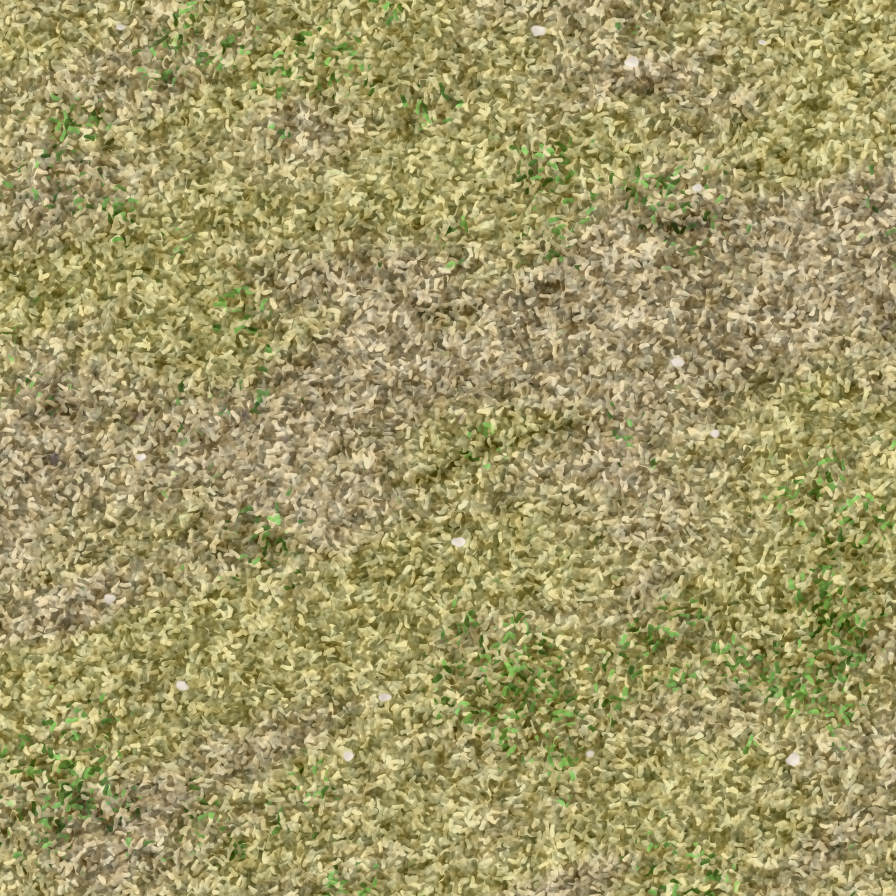
Give the GLSL for this texture, as a WebGL 1 fragment shader.

```glsl
precision highp float;
uniform vec2 u_resolution;

vec3 hash3(vec2 p) {
  vec3 q = fract(vec3(p.xyx) * vec3(0.1031, 0.1030, 0.0973));
  q += dot(q, q.yzx + 33.33);
  return fract((q.xxy + q.yzz) * q.zyx);
}

float corner(vec2 cell, vec2 f, vec2 o) {
  float a = 6.2832 * hash3(cell + o).x;
  return dot(vec2(cos(a), sin(a)), f - o);
}

// Gradient noise, centred on zero
float noise(vec2 p) {
  vec2 c = floor(p), f = fract(p);
  vec2 s = f * f * f * (f * (f * 6.0 - 15.0) + 10.0);
  vec2 e = vec2(1.0, 0.0);
  return mix(mix(corner(c, f, e.yy), corner(c, f, e.xy), s.x),
             mix(corner(c, f, e.yx), corner(c, f, e.xx), s.x), s.y);
}

float fbm(vec2 p) {
  float sum = 0.0, amp = 1.0;
  for (int i = 0; i < 4; i++) {
    sum += amp * noise(p);
    p = mat2(1.6, 1.2, -1.2, 1.6) * p + 17.3;
    amp *= 0.55;
  }
  return sum;
}

// Layers of short tangled blades: x is tone, y is fresh green
vec2 blades(vec2 p, float lush) {
  vec2 turf = vec2(-1.3, 0.0);
  float flow = 0.6 + 1.8 * noise(p * 14.0);
  vec2 bend = 0.25 * vec2(noise(p * 110.0), noise(p * 110.0 + 51.0));
  for (int layer = 0; layer < 5; layer++) {
    float depth = float(layer);
    vec2 q = p * (76.0 + 5.0 * depth) + depth * vec2(37.37, 61.71) + bend;
    for (int k = 0; k < 9; k++) {
      vec2 cell = floor(q) + vec2(mod(float(k), 3.0), floor(float(k) / 3.0)) - 1.0;
      vec3 place = hash3(cell + 11.0 * depth);
      vec3 look = hash3(cell + 11.0 * depth + 211.0);
      float angle = flow + 2.6 * (place.z - 0.5);
      vec2 dir = vec2(cos(angle), sin(angle));
      vec2 d = q - cell - place.xy;
      float along = dot(d, dir);
      float side = dot(d, vec2(-dir.y, dir.x)) + 0.35 * along * along * (look.y - 0.5);
      float reach = 0.25 + 0.25 * look.z;
      float dist = length(vec2(max(abs(along) - reach, 0.0), side));
      float cover = 1.0 - smoothstep(0.13, 0.32, dist);
      float tone = 3.5 * (look.x - 0.5) + 0.2 * (depth - 3.0) + 1.3 * side;
      float fresh = smoothstep(0.0, 0.04, look.y - 0.985 + 0.3 * lush);
      turf = mix(turf, vec2(tone - 0.3 * fresh, fresh), cover);
    }
  }
  return turf;
}

void main() {
  vec2 p = gl_FragCoord.xy / min(u_resolution.x, u_resolution.y);

  // Broad patches: a dry diagonal band, moss and lush spots
  float across = p.y - 0.3 * p.x + 0.06 * noise(p * 5.0);
  float band = exp(-pow((across - 0.42) / 0.11, 2.0));
  float patches = fbm(vec2(across * 7.0, p.x * 3.5) + 4.0);
  float dry = smoothstep(-0.45, 0.55, patches + 0.75 * band - 0.2);
  float lush = smoothstep(0.05, 0.6, fbm(p * 6.0 + 23.0)) * (1.0 - 0.8 * band);

  // Tone from blades, clumps and fine grit
  vec2 turf = blades(p, lush);
  float tone = turf.x + 1.3 * fbm(p * 38.0) + 0.5 * fbm(p * 8.0 + 9.0);
  tone += 1.1 * noise(p * 190.0) - 0.25 * lush;

  // Broken dark ruts along the band
  float rut = exp(-pow((across - 0.31) / 0.009, 2.0)) + exp(-pow((across - 0.50) / 0.011, 2.0));
  tone -= 1.5 * rut * smoothstep(-0.05, 0.35, noise(p * 11.0 + 70.0));
  tone = clamp(tone, -3.0, 2.2);

  vec3 moss = vec3(0.645, 0.615, 0.395);
  vec3 straw = vec3(0.650, 0.595, 0.460);
  vec3 color = mix(moss, straw, dry) + tone * vec3(0.134, 0.130, 0.120);
  color += 0.05 * noise(p * 70.0 + 31.0) * vec3(0.6, -0.2, -1.2);
  color = mix(color, color * vec3(0.62, 0.95, 0.62), 0.85 * turf.y);

  // Dusky soil specks
  float speck = smoothstep(0.42, 0.6, noise(p * 42.0 + 90.0)) * band;
  color = mix(color, vec3(0.33, 0.28, 0.29), 0.6 * speck);

  // Few pale pebbles
  vec2 cell = floor(p * 11.0);
  vec3 h = hash3(cell + 400.0);
  vec2 d = fract(p * 11.0) - 0.2 - 0.6 * h.xy;
  float size = (0.03 + 0.05 * fract(h.x * 19.0)) * step(0.85, h.z);
  float shape = length(d * vec2(0.85, 1.15)) + 0.04 * noise(p * 120.0);
  float pebble = (1.0 - smoothstep(size - 0.018, size + 0.018, shape)) * step(0.01, size);
  color = mix(color, vec3(0.90, 0.86, 0.80) + 0.15 * noise(p * 90.0), pebble);

  gl_FragColor = vec4(clamp(color, 0.0, 1.0), 1.0);
}
```
